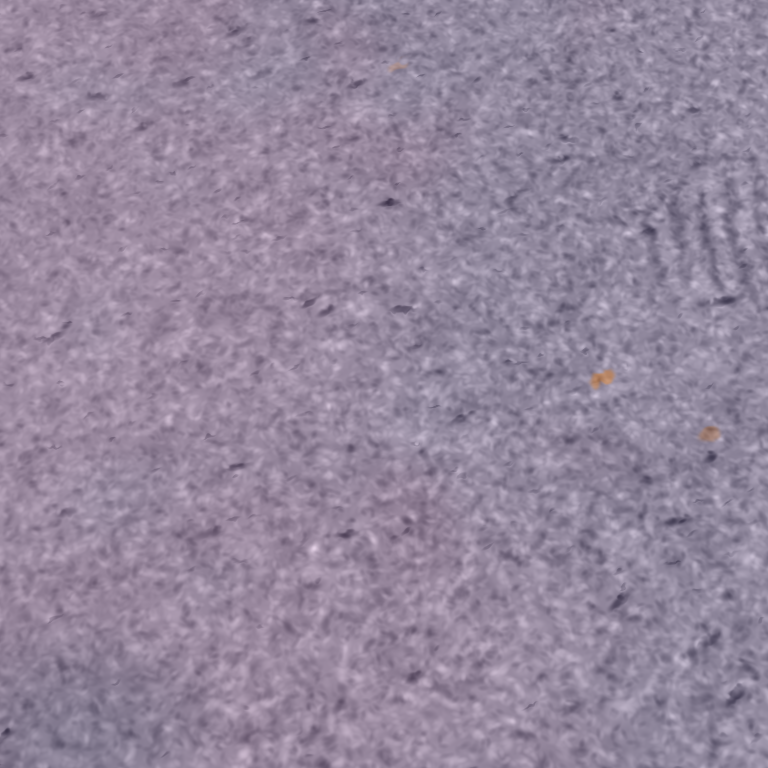
Reproduce this texture procedurally as a three.js fragment shader.

```glsl
// Lilac packed sand seen at a slant, with dark flecks, faint tracks and a few dry leaves.
varying vec2 vUv;

const vec3 SAND = vec3(0.577, 0.527, 0.607);
const vec3 PINK_SHIFT = vec3(0.020, 0.002, 0.008);
const vec3 BLUE_SHIFT = vec3(-0.026, -0.008, -0.004);
const vec3 LEAF = vec3(0.74, 0.52, 0.36);
const float TILT = 0.38;
const float TAU = 6.2832;

vec3 hash3(vec2 cell) {
  vec3 h = fract(cell.xyx * vec3(0.1031, 0.1030, 0.0973));
  h += dot(h, h.yxz + 33.33);
  return fract((h.xxy + h.yzz) * h.zyx);
}

vec2 rotate(vec2 p, float angle) {
  float c = cos(angle), s = sin(angle);
  return vec2(c * p.x + s * p.y, c * p.y - s * p.x);
}

// Soft elliptical bump that reaches zero at q = 1
float bump(vec2 d, vec2 squeeze) {
  vec2 e = d * squeeze;
  float q = max(0.0, 1.0 - dot(e, e));
  return q * q;
}

// Cellular noise: one signed, tilted grain per cell, about -1 to 1
float grains(vec2 p, float spread) {
  vec2 cell = floor(p);
  float sum = 0.0;
  for (int j = -1; j <= 1; j++) {
    for (int i = -1; i <= 1; i++) {
      vec2 c = cell + vec2(float(i), float(j));
      vec3 h = hash3(c);
      vec3 k = hash3(c + 71.7);
      vec2 d = rotate(p - c - h.xy, TILT + (k.x - 0.5) * spread);
      sum += (h.z * 2.0 - 1.0) * bump(d, vec2(1.0, 1.75));
    }
  }
  return sum;
}

// Sparse long specks; share is the part of the cells that hold one
float flecks(vec2 p, float share) {
  vec2 cell = floor(p);
  float dark = 0.0;
  for (int j = -1; j <= 1; j++) {
    for (int i = -1; i <= 1; i++) {
      vec2 c = cell + vec2(float(i), float(j));
      vec3 h = hash3(c + 19.3);
      vec3 k = hash3(c + 143.1);
      vec2 d = rotate(p - c - h.xy, TILT + (k.x - 0.5) * 0.9);
      float body = bump(d, vec2(mix(2.6, 5.0, k.y), mix(8.0, 12.0, k.z)));
      dark = max(dark, step(h.z, share) * body * mix(0.45, 1.0, k.z));
    }
  }
  return smoothstep(0.0, 0.85, dark);
}

// Curved tread ridges, fading at their ends
float tread(vec2 p) {
  float drop = 0.73 - p.y;
  float s = p.x - 0.84 - 2.1 * drop * abs(drop);
  float top = 0.71 + 0.35 * s;
  float mask = smoothstep(-0.015, 0.015, s)
             * smoothstep(0.56, 0.66, p.y)
             * (1.0 - smoothstep(top, top + 0.04, p.y));
  float wave = sin(TAU * s / 0.037 + 4.5);
  return mask * (wave - 0.35 * wave * wave);
}

// Soft furrow along a segment: dark on one side, light on the other
float furrow(vec2 p, vec2 a, vec2 b, float width) {
  vec2 dir = b - a;
  float along = clamp(dot(p - a, dir) / dot(dir, dir), 0.0, 1.0);
  vec2 d = p - a - dir * along;
  float side = dot(d, normalize(vec2(-dir.y, dir.x))) / width;
  return side * exp(-dot(d, d) / (width * width));
}

float leaf(vec2 p, vec2 center, float size) {
  vec2 d = rotate(p - center, TILT) / size;
  return smoothstep(0.0, 0.7, bump(d, vec2(1.0, 1.8)));
}

void main() {
  vec2 uv = vUv;
  // Grains shrink toward the far upper edge
  vec2 ground = vec2((uv.x - 0.5) * (1.0 + 0.3 * uv.y), uv.y + 0.3 * uv.y * uv.y);

  // Layered grain, rougher toward the lower right
  float broad = grains(ground * 6.0 + 31.0, 6.0);
  float clump = grains(ground * 24.0 + 57.0, 2.5);
  float grain = grains(ground * 62.0 + 90.0, 3.0);
  float fine = grains(ground * 112.0 + 140.0, 3.0);
  float rough = mix(0.82, 1.18, smoothstep(0.1, 1.1, uv.x + 0.5 * (1.0 - uv.y)));
  float tone = 0.022 * broad + 0.045 * clump + rough * (0.105 * grain + 0.062 * fine);

  // Tracks pressed into the sand
  vec2 wobble = uv + 0.006 * vec2(clump, grain);
  tone += 0.075 * tread(wobble);
  tone += 0.08 * furrow(wobble, vec2(0.01, 0.34), vec2(0.08, 0.57), 0.016);
  tone -= 0.08 * furrow(wobble, vec2(0.74, 0.27), vec2(0.92, 0.42), 0.014);

  // Dark twigs and pits with ragged outlines
  vec2 ragged = ground + 0.004 * vec2(grain, fine);
  tone -= 0.20 * flecks(ragged * 9.0 + 12.0, 0.34);
  tone -= 0.11 * flecks(ragged * 21.0 + 40.0, 0.28);

  // Warm left and cool right, broken up by slow waves
  float drift = 0.12 * sin(7.0 * uv.x + 4.0 * uv.y) + 0.10 * sin(9.0 * uv.y - 5.0 * uv.x);
  float cool = smoothstep(0.15, 0.95, uv.x + 0.15 * uv.y + drift + 0.25 * broad);
  float corner = bump(uv - vec2(0.1, 0.03), vec2(4.0, 5.0));
  vec3 color = SAND + mix(PINK_SHIFT, BLUE_SHIFT, max(cool, corner));
  color += tone * vec3(1.0, 0.97, 0.95) + 0.012 - 0.05 * corner;

  // Dry leaves
  float leaves = leaf(wobble, vec2(0.785, 0.508), 0.026);
  leaves = max(leaves, 0.6 * leaf(wobble, vec2(0.924, 0.435), 0.023));
  leaves = max(leaves, 0.4 * leaf(wobble, vec2(0.520, 0.913), 0.018));
  color = mix(color, LEAF + 0.6 * tone, 0.85 * leaves);

  gl_FragColor = vec4(clamp(color, 0.0, 1.0), 1.0);
}
```
